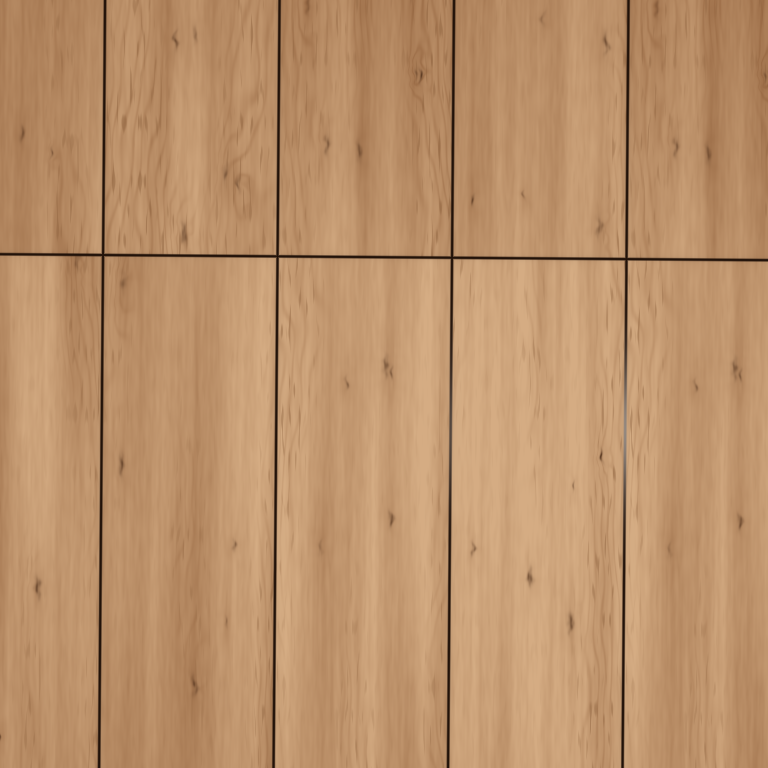
Give the GLSL for this texture, as a WebGL 2 fragment shader.

```glsl
#version 300 es
// Tall oak-look panels with knots and figured grain, split by thin dark joints.
precision highp float;
uniform vec2 u_resolution;
out vec4 fragColor;

vec2 hash2(vec2 p) {
  vec3 q = fract(p.xyx * vec3(0.1031, 0.1030, 0.0973));
  q += dot(q, q.yzx + 33.33);
  return fract((q.xx + q.yz) * q.zy);
}

// Gradient noise, roughly -0.7 to 0.7
float noise(vec2 p) {
  vec2 cell = floor(p), f = fract(p);
  vec2 s = f * f * f * (f * (f * 6.0 - 15.0) + 10.0);
  vec4 g;
  for (int i = 0; i < 4; i++) {
    vec2 corner = vec2(i & 1, i >> 1);
    float angle = 6.2832 * hash2(cell + corner).x;
    g[i] = dot(vec2(cos(angle), sin(angle)), f - corner);
  }
  return mix(mix(g.x, g.y, s.x), mix(g.z, g.w, s.x), s.y);
}

vec3 wood(vec2 local, vec2 id, float light) {
  vec2 seed = hash2(id * 7.3 + 19.0) * 40.0 + 50.0;
  vec2 w = local + seed;

  // Knots, which also push the growth rings aside
  float knots = 0.0, bulge = 0.0;
  for (int i = 0; i < 5; i++) {
    vec2 h = hash2(seed + float(i) * 5.7);
    vec2 size = hash2(seed.yx + float(i) * 3.1);
    vec2 center = vec2(mix(0.02, 0.2, h.x), mix(-0.67 * h.y, 0.33 * h.y, id.y));
    vec2 d = local - center;
    d.x += 0.006 * noise(w * vec2(40.0, 75.0)) + 0.15 * (size.y - 0.5) * d.y;
    float radius = mix(0.0014, 0.0034, size.x);
    float r2 = dot(d, d / vec2(1.0, 14.0)) / (radius * radius);
    float ragged = 0.8 + 0.9 * noise(w * vec2(260.0, 90.0));
    knots += mix(0.25, 0.85, size.y) * ragged * exp(-r2);
    bulge += exp(-0.05 * r2);
  }

  // Broad streaks, fine fibres and cathedral rings
  float streaks = noise(w * vec2(15.0, 0.9)) + 0.6 * noise(w * vec2(46.0, 1.6));
  float fibres = noise(w * vec2(150.0, 5.0)) + 0.8 * noise(w * vec2(250.0, 30.0));
  float figure = smoothstep(-0.08, 0.35, noise(w * vec2(12.0, 1.4) + 9.0));
  float rings = w.x * 75.0 + 5.0 * noise(w * vec2(8.0, 2.2)) + 1.1 * noise(w * vec2(36.0, 11.0)) + bulge;
  float ringLine = pow(0.5 + 0.5 * sin(6.2832 * rings), 4.0);
  float pores = smoothstep(0.2, 0.5, noise(w * vec2(230.0, 26.0))) * (0.15 + figure);

  float tone = 0.16 + 0.74 * light + 0.55 * streaks + 0.17 * fibres;
  tone += 0.2 * (hash2(seed).x - 0.5) - figure * (0.06 + 0.26 * ringLine) - 0.16 * min(bulge, 1.0);
  vec3 color = mix(vec3(0.645, 0.465, 0.315), vec3(0.825, 0.665, 0.505), clamp(tone, -0.2, 1.05));
  color = mix(color, vec3(0.53, 0.36, 0.22), 0.38 * pores);
  return mix(color, vec3(0.30, 0.18, 0.10), clamp(knots, 0.0, 0.8));
}

void main() {
  vec2 uv = gl_FragCoord.xy / u_resolution;
  float pixel = 1.0 / min(u_resolution.x, u_resolution.y);

  // Slightly turned panel grid
  vec2 p = uv + 0.0078 * vec2(-uv.y, uv.x) - vec2(0.129, 0.669);
  float pitch = 0.2272;
  float column = floor(p.x / pitch);
  float across = p.x - column * pitch;
  // The last column reuses the printed grain two columns before it
  vec2 id = vec2(column > 2.5 ? 1.0 : column, step(0.0, p.y));

  // Soft light pool right of centre
  vec2 fromLight = uv - vec2(0.62, 0.42);
  float light = exp(-2.3 * dot(fromLight, fromLight));
  vec3 color = wood(vec2(across, p.y), id, light);

  // Dark joints, with a cool sheen on the upright ones
  float upright = min(across, pitch - across);
  float joint = min(upright, abs(p.y));
  float sheenY = (uv.y - 0.44) / 0.09;
  float sheen = smoothstep(0.4, 0.8, uv.x) * exp(-sheenY * sheenY);
  vec3 gap = mix(vec3(0.13, 0.07, 0.035), vec3(0.62, 0.58, 0.55), 0.9 * sheen);
  color *= 1.0 - 0.08 * exp(-joint / 0.003);
  color = mix(gap, color, smoothstep(-pixel, pixel, joint - 0.0017));
  fragColor = vec4(color, 1.0);
}
```
